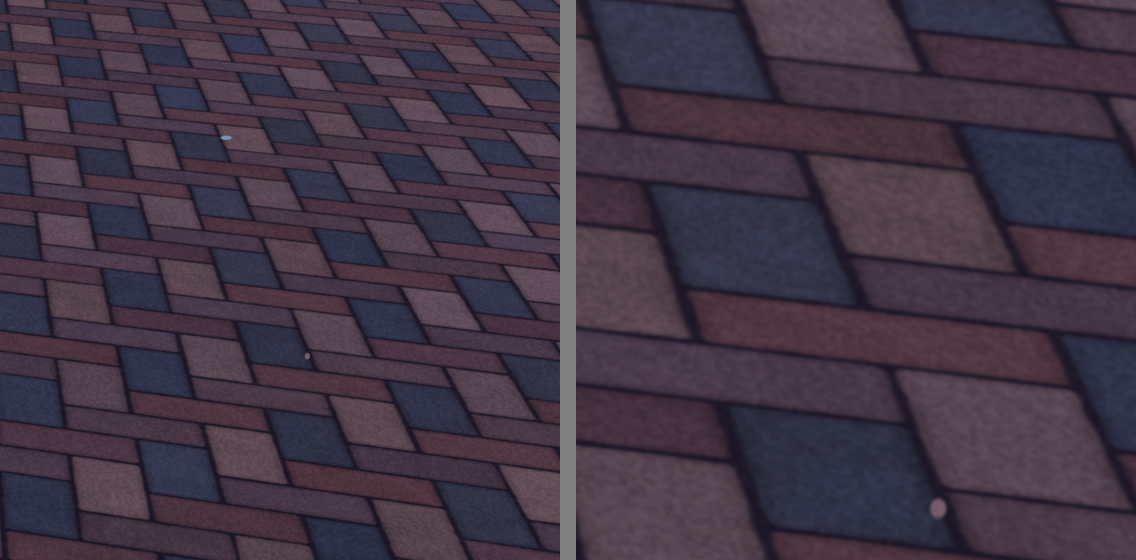
Left: the whole. Right: its middle third, enlarged.
Reproduce this texture procedurally as a WebGL 1 fragment shader.

```glsl
precision highp float;
// Herringbone brick paving in slate, pink, red and mauve, seen in perspective at dusk.

uniform vec2 u_resolution;

const vec3 SLATE = vec3(0.190, 0.205, 0.292);
const vec3 PINK  = vec3(0.358, 0.280, 0.325);
const vec3 RED   = vec3(0.302, 0.205, 0.255);
const vec3 MAUVE = vec3(0.285, 0.220, 0.284);
const vec3 JOINT = vec3(0.105, 0.085, 0.145);
const vec3 CHIP  = vec3(0.45, 0.60, 0.74);

const float JOINT_HALF = 0.028;   // half the joint width, in brick widths
const float CORNER = 0.07;        // corner radius of a brick
const float LENS_BLUR = 0.0024;   // softness, in canvas widths

float hash(vec2 p) {
  vec3 q = fract(vec3(p.xyx) * 0.1031);
  q += dot(q, q.yzx + 33.33);
  return fract((q.x + q.y) * q.z);
}

float noise(vec2 p) {
  vec2 i = floor(p), f = fract(p);
  f = f * f * (3.0 - 2.0 * f);
  return mix(mix(hash(i), hash(i + vec2(1.0, 0.0)), f.x),
             mix(hash(i + vec2(0.0, 1.0)), hash(i + 1.0), f.x), f.y);
}

float roundedBox(vec2 p, vec2 halfSize, float radius) {
  vec2 q = abs(p) - halfSize + radius;
  return length(max(q, 0.0)) + min(max(q.x, q.y), 0.0) - radius;
}

// Canvas point to ground point, one unit per brick width.
vec2 ground(vec2 p) {
  vec3 across = vec3(0.1295, -0.02033, -0.00898);
  vec3 away   = vec3(-0.00345, 0.05283, 0.02598);
  vec3 origin = vec3(0.319, 0.1602, 1.0);
  vec3 ray = vec3(p, 1.0);
  vec2 g = vec2(dot(cross(away, origin), ray), dot(cross(origin, across), ray));
  return g / dot(cross(across, away), ray) + vec2(0.5, 1.0);
}

vec3 paving(vec2 g) {
  // Find the brick: each row of the weave shifts by one, with period four.
  vec2 cell = floor(g);
  float phase = mod(cell.x - cell.y, 4.0);
  bool upright = phase < 0.5 || phase > 2.5;
  vec2 corner = cell;
  if (phase > 2.5) corner.y -= 1.0;
  else if (phase > 1.5) corner.x -= 1.0;
  vec2 size = upright ? vec2(1.0, 2.0) : vec2(2.0, 1.0);
  bool even = mod(corner.x, 2.0) < 0.5;
  vec3 color = upright ? (even ? SLATE : PINK) : (even ? RED : MAUVE);

  // Tone of each brick, blotches and fine grain.
  float tone = hash(corner + 71.0) - 0.5;
  float warmth = hash(corner + 137.0) - 0.5;
  float blotch = noise(g * 2.3 + 40.0) - 0.5;
  float grain = noise(g * vec2(32.0, 15.0) + 300.0) - 0.5;
  color *= 1.0 + 0.15 * tone + 0.10 * blotch + 0.20 * grain;
  color += warmth * vec3(0.018, 0.004, -0.014);

  // Worn, soiled edges and dark joints.
  float wobble = 0.018 * (noise(g * 6.0 + 90.0) - 0.5);
  float gap = JOINT_HALF + 0.018 * hash(corner + 19.0);
  float d = roundedBox(g - corner - 0.5 * size, 0.5 * size - gap, CORNER) + wobble;
  color *= 1.0 - 0.16 * smoothstep(-0.13, 0.0, d);
  return mix(color, JOINT, smoothstep(-0.025, 0.03, d));
}

// Coverage of a small loose chip lying on the paving.
float chip(vec2 p, vec2 center, vec2 radius) {
  return 1.0 - smoothstep(0.6, 1.3, length((p - center) / radius));
}

void main() {
  vec2 p = gl_FragCoord.xy / u_resolution;
  vec2 spread = max(1.0 / u_resolution, vec2(LENS_BLUR));

  // Average a small grid of samples for smooth edges.
  vec3 color = vec3(0.0);
  for (int i = 0; i < 4; i++) {
    for (int j = 0; j < 4; j++) {
      vec2 offset = (vec2(float(i), float(j)) - 1.5) / 4.0;
      color += paving(ground(p + offset * spread));
    }
  }
  color /= 16.0;

  // Evening light and slight haze toward the far end.
  color *= mix(0.97, 1.04, p.y) * (0.98 + 0.04 * p.x);
  color = mix(color, MAUVE, 0.10 * p.y);

  // Stray chips.
  color = mix(color, CHIP, chip(p, vec2(0.404, 0.754), vec2(0.010, 0.004)));
  color = mix(color, PINK * 1.3, chip(p, vec2(0.549, 0.364), vec2(0.005, 0.006)));

  // Film grain, fixed to the canvas.
  color += 0.022 * (noise(p * 300.0) - 0.5);
  gl_FragColor = vec4(color, 1.0);
}
```
